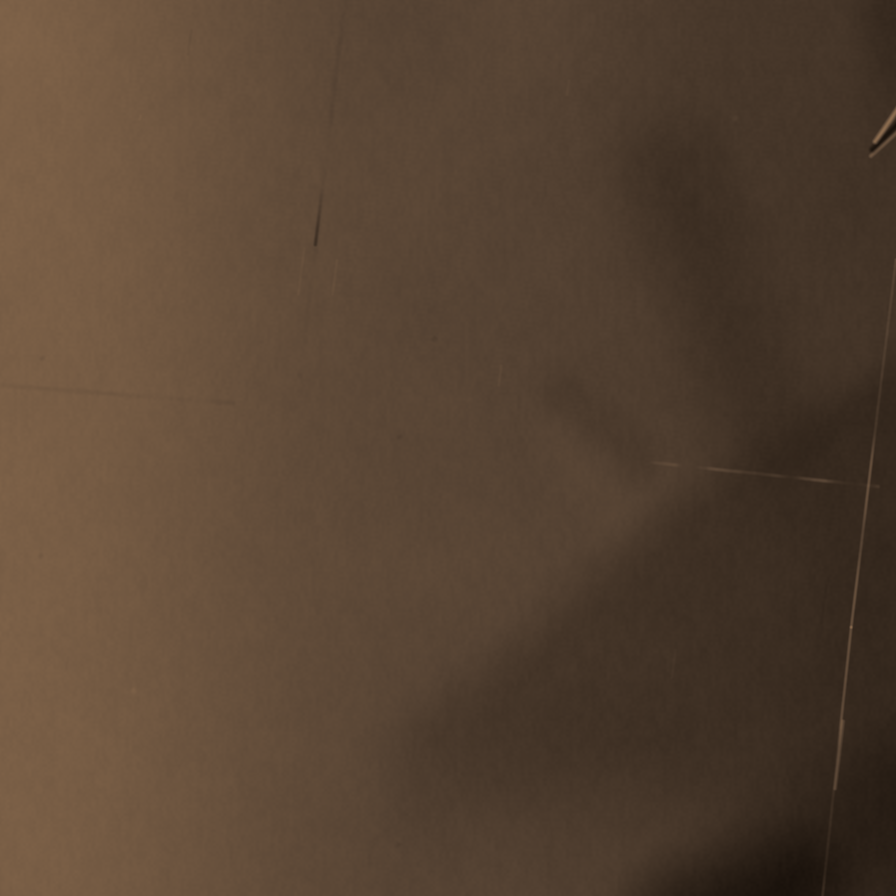
Write a WebGL 2 fragment shader that draws this texture.

```glsl
#version 300 es
precision highp float;
// Worn brown sheet lit from the left, with soft shadows gathering at lower right.
// A broad tonal field is shaded first, then creases, scratches and fine fibre
// grain shift its brightness before a three-stop brown ramp gives the colour.

uniform vec2 u_resolution;
out vec4 fragColor;

float hash(vec2 p) {
  return fract(sin(dot(p, vec2(127.1, 311.7))) * 43758.5453);
}

float noise(vec2 p) {
  vec2 i = floor(p), f = fract(p);
  f = f * f * (3.0 - 2.0 * f);
  return mix(mix(hash(i), hash(i + vec2(1, 0)), f.x),
             mix(hash(i + vec2(0, 1)), hash(i + vec2(1, 1)), f.x), f.y);
}

float fbm(vec2 p) {
  float sum = 0.0, amp = 0.5;
  for (int i = 0; i < 4; i++) {
    sum += amp * noise(p);
    p = p * 2.03 + 17.3;
    amp *= 0.5;
  }
  return sum;
}

float segment(vec2 p, vec2 a, vec2 b) {
  vec2 ab = b - a;
  float t = clamp(dot(p - a, ab) / dot(ab, ab), 0.0, 1.0);
  return length(p - a - ab * t);
}

float stroke(vec2 p, vec2 a, vec2 b, float width) {
  return 1.0 - smoothstep(0.0, width, segment(p, a, b));
}

// Broad light falloff and soft shadows
float lighting(vec2 p) {
  float cloud = fbm(p * 5.0) - 0.47;
  float light = mix(0.485, 0.345, smoothstep(-0.03, 0.48, p.x + 0.08 * cloud));
  light -= 0.08 * smoothstep(0.48, 1.0, p.x);

  // Diagonal shadow with a wavering upper edge
  float slant = dot(p - vec2(0.43, 0.2), normalize(vec2(0.2, -0.27)));
  float shadow = smoothstep(-0.025, 0.05, slant + 0.08 * cloud);
  shadow *= smoothstep(0.38, 0.5, p.x) * smoothstep(-0.02, 0.2, p.y);
  light -= 0.06 * shadow;

  // Deep corner, darkest along the lower edge
  float corner = 0.57 * (p.x - 0.7) - p.y + 0.1 * cloud;
  light -= 0.08 * smoothstep(-0.06, 0.08, corner);
  light -= 0.08 * stroke(p, vec2(0.76, -0.03), vec2(0.88, 0.01), 0.1);

  // Upper shadow, curved fold and dark right margin
  light -= 0.045 * stroke(p, vec2(0.75, 0.8), vec2(0.85, 0.54), 0.11);
  light -= 0.025 * stroke(p, vec2(0.63, 0.56), vec2(0.71, 0.49), 0.05);
  light += 0.018 * stroke(p, vec2(0.64, 0.5), vec2(0.68, 0.43), 0.07);
  light -= 0.06 * smoothstep(0.93, 1.0, p.x) * smoothstep(0.75, 1.0, p.y);
  return light + 0.05 * cloud;
}

// Long creases and the torn fold at the right edge
float creases(vec2 p) {
  float broken = smoothstep(0.4, 0.85, noise(p * vec2(9.0, 15.0) + 4.0));
  float m = 0.0;
  m += (0.06 + 0.12 * broken) * stroke(p, vec2(1.0, 0.71), vec2(0.95, 0.3), 0.003);
  m += (0.05 + 0.12 * broken) * stroke(p, vec2(0.95, 0.3), vec2(0.918, 0.0), 0.003);
  m += 0.13 * stroke(p, vec2(0.941, 0.195), vec2(0.932, 0.12), 0.0035);

  float speckle = smoothstep(0.2, 0.9, noise(p * vec2(60.0, 20.0)));
  m += 0.13 * speckle * smoothstep(0.64, 0.86, p.x)
     * stroke(p, vec2(0.65, 0.492), vec2(0.98, 0.457), 0.0035);

  m -= 0.03 * noise(p * 30.0) * stroke(p, vec2(0.385, 1.0), vec2(0.335, 0.58), 0.005);
  m -= 0.1 * smoothstep(0.8, 0.73, p.y)
     * stroke(p, vec2(0.361, 0.8), vec2(0.352, 0.727), 0.0035);
  m -= 0.03 * noise(p * 40.0) * stroke(p, vec2(0.0, 0.57), vec2(0.26, 0.55), 0.005);

  m += 0.3 * stroke(p, vec2(0.977, 0.842), vec2(1.01, 0.89), 0.005);
  m -= 0.14 * stroke(p, vec2(0.974, 0.833), vec2(1.01, 0.87), 0.006);
  m += 0.16 * stroke(p, vec2(0.972, 0.826), vec2(1.01, 0.86), 0.004);
  return m;
}

// Scattered short upright scratches and tiny specks
float scratches(vec2 p) {
  float m = 0.0;
  for (int i = 0; i < 14; i++) {
    float k = float(i);
    vec2 a = vec2(hash(vec2(k, 2.0)), hash(vec2(k, 5.0)));
    vec2 b = a + vec2(0.008, 0.06) * hash(vec2(k, 9.0));
    m += 0.05 * (hash(vec2(k, 13.0)) - 0.4) * stroke(p, a, b, 0.003);
    vec2 speck = vec2(hash(vec2(k, 21.0)), hash(vec2(k, 24.0)));
    m += 0.07 * (hash(vec2(k, 27.0)) - 0.5) * stroke(p, speck, speck + 0.001, 0.005);
  }
  return m;
}

// Fine fibres stretched upright, over a faint mottle
float grain(vec2 p) {
  float fibre = noise(p * vec2(240.0, 110.0)) - 0.5;
  float dust = noise(p * 330.0 + 50.0) - 0.5;
  float mottle = noise(p * vec2(70.0, 40.0)) - 0.5;
  return 0.014 * fibre + 0.012 * dust + 0.009 * mottle;
}

void main() {
  vec2 p = gl_FragCoord.xy / u_resolution;
  float tone = lighting(p) + creases(p) + scratches(p) + grain(p);

  vec3 shade = mix(vec3(0.07, 0.045, 0.025), vec3(0.33, 0.258, 0.198), (tone - 0.07) / 0.26);
  vec3 lit = mix(vec3(0.33, 0.258, 0.198), vec3(0.49, 0.38, 0.28), (tone - 0.33) / 0.16);
  fragColor = vec4(clamp(tone < 0.33 ? shade : lit, 0.0, 1.0), 1.0);
}
```
